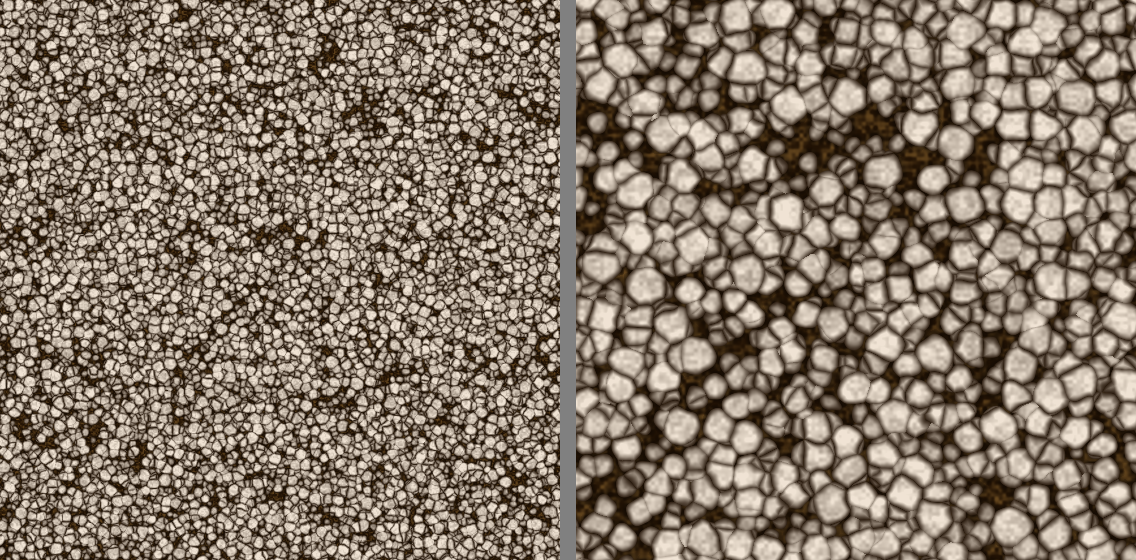
Left: the whole. Right: its middle third, enlarged.
This texture is drawn by a WebGL 2 fragment shader. Its source:

```glsl
#version 300 es
precision highp float;
// Pale rounded gravel packed in clumps over dark brown soil.
// Three jittered grids of discs form a power diagram, so touching grains
// press flat against each other; the distance to the rim shades them.

#define LAYERS 3
#define COARSE_CELLS 45.0
#define LAYER_RATIO 1.36
#define CLUMP_SCALE 24.0
#define KEEP_SPARSE 0.42
#define KEEP_DENSE 1.3
#define RIM_WIDTH 0.0042
#define SEAM_FUSE 0.0024
#define GROOVE vec3(0.13, 0.07, 0.02)
#define PALE vec3(0.88, 0.83, 0.77)
#define SOIL_DARK vec3(0.13, 0.07, 0.015)
#define SOIL_LIGHT vec3(0.40, 0.28, 0.12)

uniform vec2 u_resolution;
out vec4 fragColor;

float hash(vec2 p) {
    return fract(sin(dot(p, vec2(127.1, 311.7))) * 43758.5);
}

float noise(vec2 p) {
    vec2 i = floor(p), f = fract(p);
    f = f * f * (3.0 - 2.0 * f);
    return mix(mix(hash(i), hash(i + vec2(1, 0)), f.x),
               mix(hash(i + vec2(0, 1)), hash(i + vec2(1, 1)), f.x), f.y);
}

// Grain of one cell: centre in xy, radius in z (0 if absent), tone in w
vec4 grainAt(vec2 cell, float cells, float layer) {
    vec2 seed = cell + 37.3 * layer;
    vec2 jitter = vec2(hash(seed), hash(seed + 71.7));
    vec2 centre = (cell + 0.08 + 0.84 * jitter) / cells;
    float keep = mix(KEEP_SPARSE, KEEP_DENSE, noise(centre * CLUMP_SCALE));
    float radius = mix(0.36, 0.56, hash(seed + 13.1)) / cells;
    radius *= step(hash(seed + 5.9), keep);
    float size = smoothstep(0.0035, 0.0095, radius);
    float tone = mix(0.64, 0.96, size) + 0.18 * (hash(seed + 91.3) - 0.5);
    return vec4(centre, radius, tone);
}

// Power of a point: positive inside the grain
float power(vec2 p, vec4 grain) {
    vec2 d = p - grain.xy;
    return grain.z * grain.z - dot(d, d);
}

// Grain that owns the point
vec4 findOwner(vec2 p) {
    vec4 owner = vec4(9.0, 9.0, 0.0, 0.0);
    float best = -1.0;
    float cells = COARSE_CELLS;
    for (int layer = 0; layer < LAYERS; layer++) {
        vec2 home = floor(p * cells);
        for (int k = 0; k < 9; k++) {
            vec2 cell = home + vec2(k % 3 - 1, k / 3 - 1);
            vec4 grain = grainAt(cell, cells, float(layer));
            float h = power(p, grain);
            if (grain.z > 0.0 && h > best) {
                best = h;
                owner = grain;
            }
        }
        cells *= LAYER_RATIO;
    }
    return owner;
}

// Distance to the nearest rim or seam; some seams are partly fused
float rimDistance(vec2 p, vec4 owner) {
    float rim = owner.z - distance(p, owner.xy);
    float best = power(p, owner);
    float cells = COARSE_CELLS;
    for (int layer = 0; layer < LAYERS; layer++) {
        vec2 home = floor(p * cells);
        for (int k = 0; k < 9; k++) {
            vec2 cell = home + vec2(k % 3 - 1, k / 3 - 1);
            vec4 grain = grainAt(cell, cells, float(layer));
            float gap = distance(grain.xy, owner.xy);
            if (grain.z > 0.0 && gap > 0.00001) {
                float seam = (best - power(p, grain)) / (2.0 * gap);
                float fuse = hash(floor((grain.xy + owner.xy) * 4000.0 + 0.5));
                rim = min(rim, seam + SEAM_FUSE * smoothstep(0.3, 0.9, fuse));
            }
        }
        cells *= LAYER_RATIO;
    }
    return rim;
}

void main() {
    float pixel = 1.0 / u_resolution.y;
    vec2 uv = gl_FragCoord.xy * pixel;

    // Slight warp for uneven outlines
    vec2 warp = vec2(noise(uv * 130.0), noise(uv * 130.0 + 47.0)) - 0.5;
    vec2 p = uv + 0.0035 * warp;

    vec4 owner = findOwner(p);
    float rim = rimDistance(p, owner);
    float fine = noise(uv * 430.0 + 19.0);
    float mottle = noise(uv * 190.0 + 83.0);

    // Soil: fibrous speckle, darker beside the grains
    float speckle = 0.6 * fine + 0.4 * noise(uv * 260.0 + 7.0);
    vec3 soil = mix(SOIL_DARK, SOIL_LIGHT, smoothstep(0.25, 0.95, speckle));
    soil *= mix(0.65, 1.0, smoothstep(0.0, 0.004, -rim));

    // Grain: dark rim rising to a pale, rough top
    float dome = smoothstep(-0.0012, RIM_WIDTH, rim);
    float tone = owner.w + 0.24 * (mottle - 0.5) + 0.26 * (fine - 0.5);
    vec3 stone = mix(GROOVE, PALE, clamp(dome * tone, 0.0, 1.08));

    float cover = smoothstep(-0.5 * pixel, 0.5 * pixel, rim);
    fragColor = vec4(mix(soil, stone, cover), 1.0);
}
```
